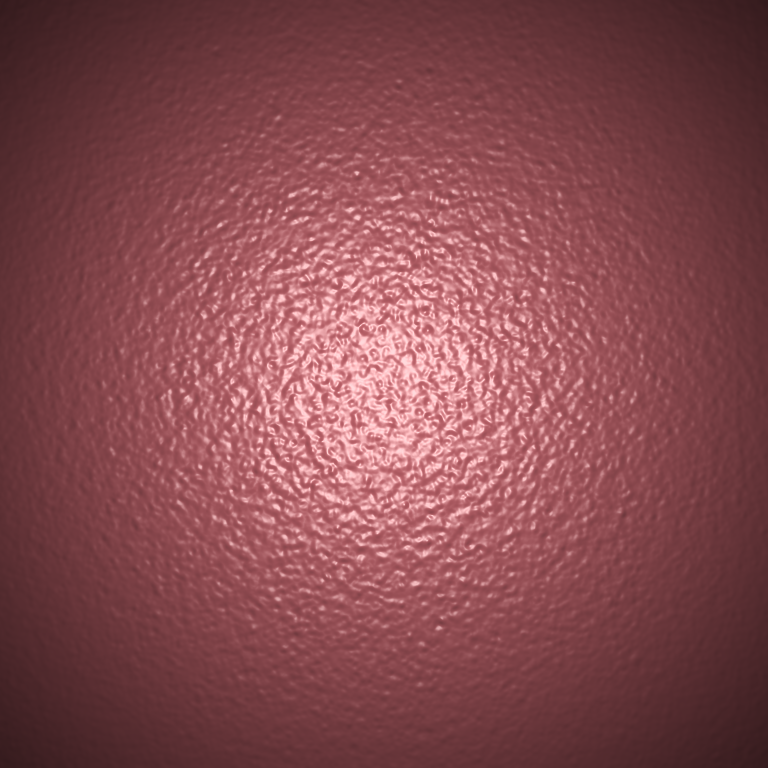
Give the GLSL for this background, as a WebGL 2 fragment shader.

```glsl
#version 300 es
precision highp float;
// Rose leather-like surface lit by one soft lamp above its centre.
// Cellular bumps give an analytic slope, which tilts the surface normal
// for diffuse shading and glints; a Gaussian falloff darkens the corners.

#define GRAIN_CELLS 100.0   // coarse bumps across the canvas
#define FINE_RATIO 1.5      // fine bumps per coarse bump
#define RELIEF 0.22         // steepness of the bumps
#define LAMP_HEIGHT 0.4     // in canvas units
#define FALLOFF 0.39        // squared reach of the lamp
#define GLOSS 56.0          // sharpness of the glints
#define GLINT 0.5           // strength of the glints
#define ROSE vec3(0.745, 0.382, 0.413)
#define GLINT_TINT vec3(0.68, 0.95, 0.91)

uniform vec2 u_resolution;
out vec4 fragColor;

// Three random values in 0..1 for a cell.
vec3 hash3(vec2 cell) {
    vec3 h = fract(cell.xyx * vec3(0.1031, 0.1030, 0.0973));
    h += dot(h, h.yxz + 33.33);
    return fract((h.xxy + h.yzz) * h.zyx);
}

// Slope of a field of smooth bumps and dents, one per cell.
vec2 bumpSlope(vec2 p) {
    vec2 cell = floor(p);
    vec2 slope = vec2(0.0);
    for (int y = -1; y <= 1; y++) {
        for (int x = -1; x <= 1; x++) {
            vec2 neighbour = cell + vec2(x, y);
            vec3 random = hash3(neighbour + 300.0);
            vec2 offset = p - neighbour - random.xy;
            float reach = max(0.0, 1.0 - dot(offset, offset));
            float height = 2.0 * random.z - 1.0;
            slope -= 6.0 * height * offset * reach * reach;
        }
    }
    return slope;
}

void main() {
    // Centred canvas units.
    vec2 p = (gl_FragCoord.xy - 0.5 * u_resolution) / min(u_resolution.x, u_resolution.y);
    float radius = length(p);

    // Two layers of grain, turned against each other, flattening towards the rim.
    vec2 grain = p * GRAIN_CELLS;
    mat2 turn = mat2(0.8, 0.6, -0.6, 0.8);
    vec2 fine = bumpSlope(turn * grain * FINE_RATIO + 17.3) * turn;
    vec2 slope = 0.55 * bumpSlope(grain) + 0.4 * fine;
    slope *= RELIEF * (1.0 - 0.85 * smoothstep(0.1, 0.6, radius));
    vec3 normal = normalize(vec3(-slope, 1.0));

    // Lamp over the centre, viewer straight above each point.
    vec3 toLamp = normalize(vec3(-p, LAMP_HEIGHT));
    vec3 halfway = normalize(toLamp + vec3(0.0, 0.0, 1.0));
    float falloff = exp(-radius * radius / FALLOFF);
    float diffuse = mix(1.0, max(dot(normal, toLamp), 0.0) / toLamp.z, 0.6);
    float glint = pow(max(dot(normal, halfway), 0.0), GLOSS);

    vec3 color = ROSE * falloff * diffuse + GLINT_TINT * GLINT * glint * falloff;
    fragColor = vec4(min(color, 1.0), 1.0);
}
```
